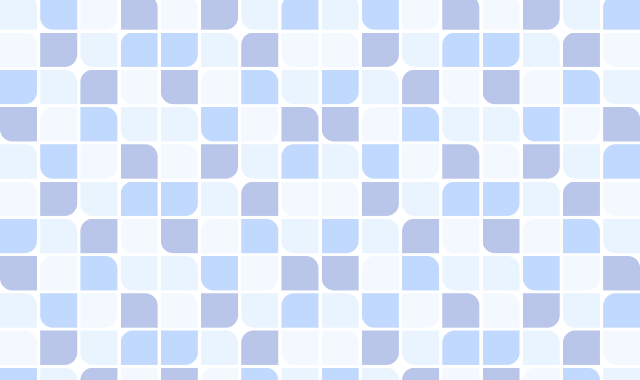
This pattern is drawn by a Shadertoy shader. Its source:

```glsl
// Pale blue and lilac mosaic: tiles with one rounded corner each on white.
// A 4 by 4 block of tiles repeats; every other block column is shifted by one
// row. Tints follow a bitwise Latin square, tile edges a distance function.

// Tint of a tile; each row permutes the four tints by exclusive or.
vec3 tileTint(ivec2 cell) {
    int rowKey = (cell.y >> 1) | ((cell.y & 1) << 1);
    int tint = cell.x ^ rowKey;
    if (tint == 0) return vec3(0.912, 0.958, 1.0);
    if (tint == 1) return vec3(0.755, 0.850, 1.0);
    if (tint == 2) return vec3(0.955, 0.976, 1.0);
    return vec3(0.725, 0.772, 0.915);
}

// Direction of the rounded corner, y pointing down.
// Bit 0 means right, bit 1 means bottom; half a turn of the block flips both.
vec2 roundedCorner(ivec2 cell) {
    const int upperHalf[8] = int[8](1, 2, 3, 1,
                                    1, 3, 2, 0);
    int index = cell.y * 4 + cell.x;
    int corner = index < 8 ? upperHalf[index] : 3 ^ upperHalf[15 - index];
    return vec2(corner & 1, corner >> 1) * 2.0 - 1.0;
}

// Signed distance to a box rounded only at the given corner.
float tileDistance(vec2 p, vec2 halfSize, vec2 corner) {
    float radius = all(greaterThan(p * corner, vec2(0.0))) ? 0.31 : 0.0;
    vec2 d = abs(p) - halfSize + radius;
    return min(max(d.x, d.y), 0.0) + length(max(d, 0.0)) - radius;
}

void mainImage(out vec4 fragColor, in vec2 fragCoord) {
    // One unit is the column pitch; y runs down from the top edge.
    float pixel = 15.917 / iResolution.x;
    vec2 p = vec2(fragCoord.x, iResolution.y - fragCoord.y) * pixel;
    p.y += 0.118;

    // Grid cell and position inside it.
    vec2 pitch = vec2(1.0, 0.9264);
    ivec2 grid = ivec2(floor(p / pitch));
    vec2 local = mod(p, pitch);

    // Alternate block columns are shifted by one row.
    ivec2 cell = ivec2(grid.x & 3, (grid.y + ((grid.x >> 2) & 1)) & 3);

    // Tile over the white joints.
    vec2 halfSize = vec2(0.460, 0.428);
    float d = tileDistance(local - halfSize, halfSize, roundedCorner(cell));
    float coverage = clamp(0.5 - d / pixel, 0.0, 1.0);
    fragColor = vec4(mix(vec3(1.0), tileTint(cell), coverage), 1.0);
}
```
